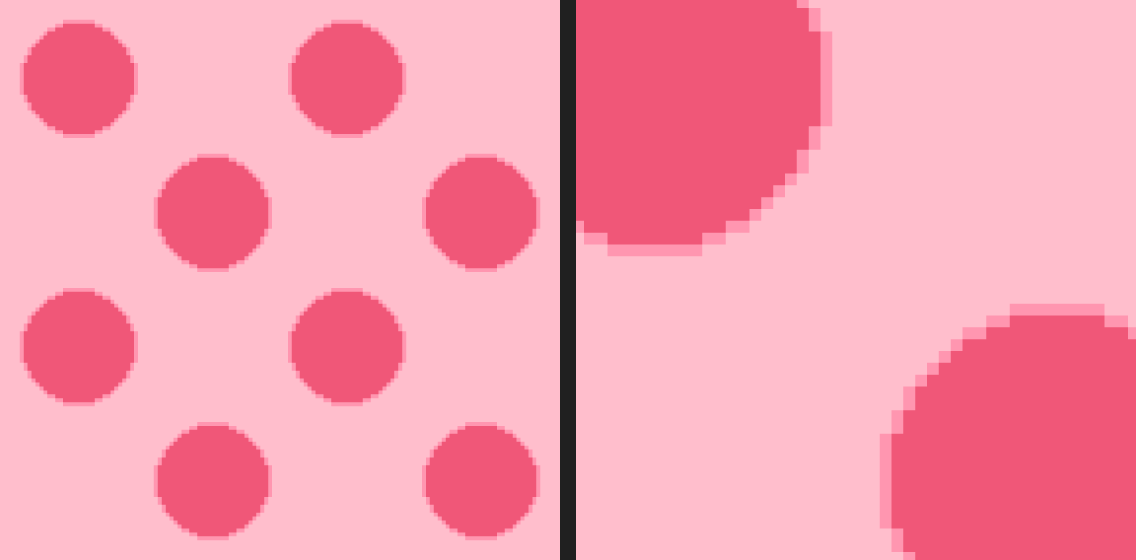
Left, the full canvas; right, a detail of the centre.
This pattern is drawn by a WebGL 2 fragment shader. Its source:

```glsl
#version 300 es
precision highp float;
// Staggered rose polka dots on pale pink, drawn in blocky cells with a light rim.

uniform vec2 u_resolution;
out vec4 fragColor;

// Colour at a point given in blocks; the canvas is 142 blocks wide.
vec3 dotPattern(vec2 point) {
    vec3 background = vec3(1.00, 0.745, 0.80);
    vec3 rim = vec3(1.00, 0.59, 0.69);
    vec3 rose = vec3(0.94, 0.34, 0.47);

    // Snap to block centres, then find the nearest of 4 x 4 places.
    vec2 block = floor(point) + 0.5;
    vec2 place = clamp(floor((block - 3.0) / 34.0), 0.0, 3.0);

    // Dots fill every other place.
    if (mod(place.x + place.y, 2.0) < 0.5) return background;

    // The rim is every outside block that shares a side with the disc.
    vec2 p = abs(block - (place * 34.0 + 20.0));
    float neighbour = min(length(p - vec2(1.0, 0.0)), length(p - vec2(0.0, 1.0)));
    if (length(p) < 14.0) return rose;
    return neighbour < 14.0 ? rim : background;
}

void main() {
    // Average 4 x 4 samples to smooth the block edges.
    vec3 color = vec3(0.0);
    for (int y = 0; y < 4; y++) {
        for (int x = 0; x < 4; x++) {
            vec2 offset = (vec2(x, y) + 0.5) / 4.0 - 0.5;
            color += dotPattern((gl_FragCoord.xy + offset) / u_resolution * 142.0);
        }
    }
    fragColor = vec4(color / 16.0, 1.0);
}
```
